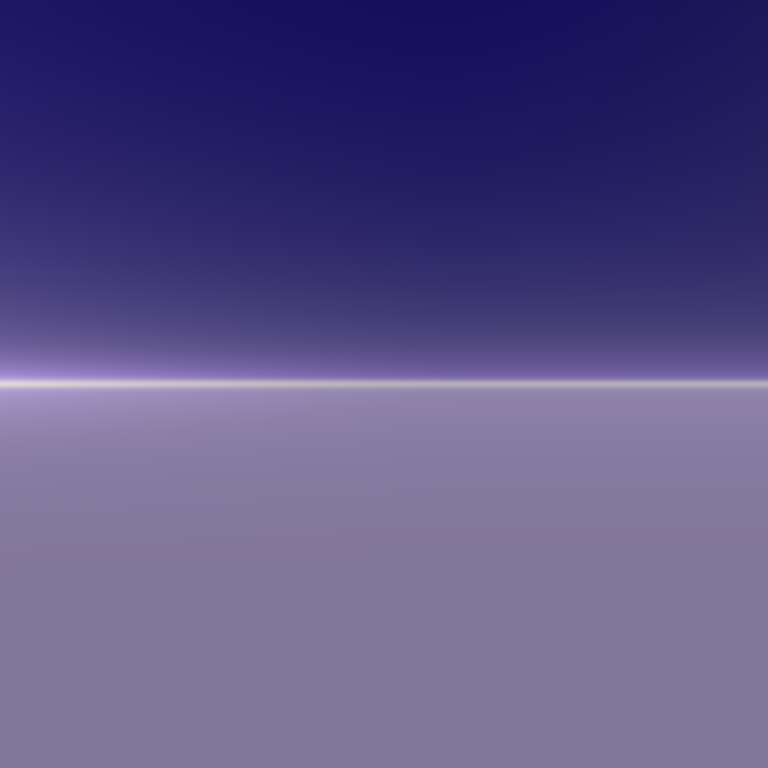
This background is drawn by a Shadertoy shader. Its source:

```glsl
// Twilight horizon: deep indigo sky over a pale violet plain, split by a glowing line.

const float HORIZON = 0.5;
const float LINE_WIDTH = 0.0058;
const float EDGE_SOFTNESS = 0.004;
const float LEFT_REACH = 0.6;      // how far the left light spreads across

const vec3 ZENITH      = vec3(0.055, 0.035, 0.345);
const vec3 SKY_HAZE    = vec3(0.300, 0.300, 0.160);
const vec3 SKY_GLOW    = vec3(0.170, 0.095, 0.220);
const vec3 LEFT_HAZE   = vec3(0.100, 0.085, 0.090);
const vec3 LEFT_GLOW   = vec3(0.160, 0.130, 0.150);
const vec3 RIGHT_HAZE  = vec3(0.032, 0.032, -0.010);
const vec3 PLAIN       = vec3(0.510, 0.470, 0.610);
const vec3 PLAIN_GLOW  = vec3(0.065, 0.055, 0.080);
const vec3 PLAIN_LEFT  = vec3(0.130, 0.100, 0.160);
const vec3 LINE_COLOR  = vec3(0.700, 0.690, 0.720);
const vec3 LINE_LEFT   = vec3(0.170, 0.160, 0.130);

// Light that fades away from the horizon over the given distance
float falloff(float d, float reach) {
    return exp(-d / reach);
}

vec3 skyColor(float height, float left, float right) {
    vec3 color = ZENITH;
    color += SKY_HAZE * falloff(height, 0.2);
    color += SKY_GLOW * falloff(height, 0.03);
    color += left * (LEFT_HAZE * falloff(height, 0.5) + LEFT_GLOW * falloff(height, 0.022));
    color += right * RIGHT_HAZE * smoothstep(0.0, 0.4, height);
    return color;
}

vec3 plainColor(float depth, float left) {
    return PLAIN + PLAIN_GLOW * falloff(depth, 0.06)
                 + left * PLAIN_LEFT * falloff(depth, 0.045);
}

void mainImage(out vec4 fragColor, in vec2 fragCoord) {
    vec2 uv = fragCoord / iResolution.xy;
    float height = uv.y - HORIZON;
    float d = abs(height);

    // Side lighting
    float left = pow(max(1.0 - uv.x / LEFT_REACH, 0.0), 1.5);
    float right = pow(max(2.0 * uv.x - 1.0, 0.0), 2.0);

    // Sky and plain
    float skyMask = smoothstep(-EDGE_SOFTNESS, EDGE_SOFTNESS, height);
    vec3 color = mix(plainColor(d, left), skyColor(d, left, right), skyMask);

    // Bright horizon line
    float line = exp(-pow(d / LINE_WIDTH, 2.0));
    color = mix(color, LINE_COLOR + left * LINE_LEFT, line);

    fragColor = vec4(clamp(color, 0.0, 1.0), 1.0);
}
```
